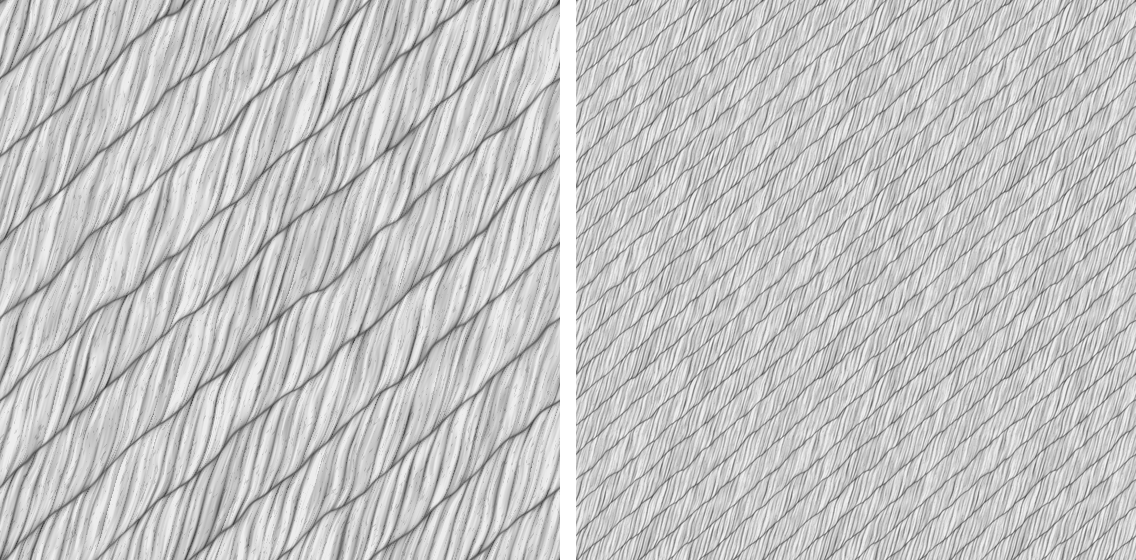
Left, the tile; right, the same tile 3 across and 3 down.
Write a WebGL 2 fragment shader that draws this texture map.

```glsl
#version 300 es
precision highp float;
// Tiling pale grey twisted fibre bundles, split by dark diagonal seams.
uniform vec2 u_resolution;
out vec4 fragColor;

float hash(vec2 cell, float seed) {
  uvec2 q = uvec2(ivec2(cell) + 512);
  uint h = q.x * 1597334677u ^ q.y * 3812015801u ^ uint(seed + 1.0) * 2654435769u;
  h = (h ^ (h >> 15u)) * 2246822519u;
  h = (h ^ (h >> 13u)) * 3266489917u;
  return float((h ^ (h >> 16u)) >> 8u) / 16777216.0;
}

// Value noise that wraps after a whole number of cells.
float noise(vec2 p, float period, float seed) {
  vec2 i = floor(p), f = p - i;
  f = f * f * (3.0 - 2.0 * f);
  vec2 a = mod(i, period), b = mod(i + 1.0, period);
  return mix(mix(hash(a, seed), hash(vec2(b.x, a.y), seed), f.x),
             mix(hash(vec2(a.x, b.y), seed), hash(b, seed), f.x), f.y);
}

// The same strand gets the same number on every tile.
float strandSeed(float band, float strand) {
  vec2 id = mod(vec2(10.0 * band + 7.0 * strand, 7.0 * band + strand) + 0.5, vec2(234.0, 39.0));
  return floor(id.x) + 234.0 * floor(id.y);
}

float strandEdge(float band, float strand) {
  return strand + 0.45 * hash(vec2(3.0, 7.0), strandSeed(band, strand));
}

// Groove darkness fades in and out along its length.
float groove(float dist, float along, float seed) {
  float depth = mix(0.3, 1.0, hash(vec2(5.0, 2.0), seed))
              * mix(0.4, 1.15, noise(vec2(along * 3.0, 9.0), 64.0, seed));
  float line = exp(-dist * dist / 0.008);
  float shade = exp(-dist * dist / 0.055);
  return depth * (0.25 * line + 0.22 * shade);
}

void main() {
  vec2 uv = gl_FragCoord.xy / u_resolution;

  // Seams: six repeats across, seven down, with a slight wobble.
  float wobble = 0.16 * (noise(uv * 12.0, 12.0, 1.0) - 0.5)
               + 0.07 * (noise(uv * 31.0, 31.0, 2.0) - 0.5);
  float bandPos = 7.0 * uv.y - 6.0 * uv.x + wobble;
  float band = floor(bandPos);
  float along = bandPos - band;
  float seamDist = min(along, 1.0 - along);

  // Strands: 42 across, leaning right and bending toward the seams.
  float across = 42.0 * uv.x - 10.0 * uv.y - 3.0 * pow(abs(along - 0.5), 3.0) * sign(along - 0.5);
  across += 0.3 * (noise(uv * 16.0, 16.0, 3.0) - 0.5);
  float strand = floor(across);
  if (across < strandEdge(band, strand)) strand -= 1.0;
  float left = strandEdge(band, strand), right = strandEdge(band, strand + 1.0);
  float seed = strandSeed(band, strand), nextSeed = strandSeed(band, strand + 1.0);
  float side = (across - left) / (right - left);

  // Base tone, rounded grooves and a soft slope on each strand.
  float tone = 0.865 + 0.07 * (hash(vec2(1.0, 4.0), seed) - 0.5);
  tone -= groove(across - left, along, seed);
  tone -= groove(right - across, along, nextSeed);
  tone += 0.1 * (hash(vec2(8.0, 6.0), seed) - 0.35) * (0.5 - side);

  // Long fibres, fine hairs and small flecks.
  float drift = side + 0.25 * (noise(vec2(along * 3.0, 2.0), 64.0, seed) - 0.5) + 1.0;
  float fibre = noise(vec2(drift * 4.0, along * 2.0), 64.0, seed + 9200.0);
  float hair = noise(vec2(drift * 8.0, along * 5.0), 64.0, seed + 18400.0);
  float fleck = noise(vec2(drift * 11.0, along * 26.0), 64.0, seed + 27600.0);
  tone += 0.2 * (fibre - 0.5) + 0.15 * (hair - 0.5);
  tone -= 0.13 * smoothstep(0.7, 1.0, fleck);

  // Thin seam with a soft shadow.
  float wear = mix(0.75, 1.1, noise(uv * 24.0, 24.0, 4.0));
  tone -= 0.13 * exp(-seamDist * seamDist / 0.005);
  tone = mix(tone, 0.3, 0.75 * wear * exp(-seamDist * seamDist / 0.0004));

  fragColor = vec4(vec3(clamp(tone, 0.25, 0.93)), 1.0);
}
```
